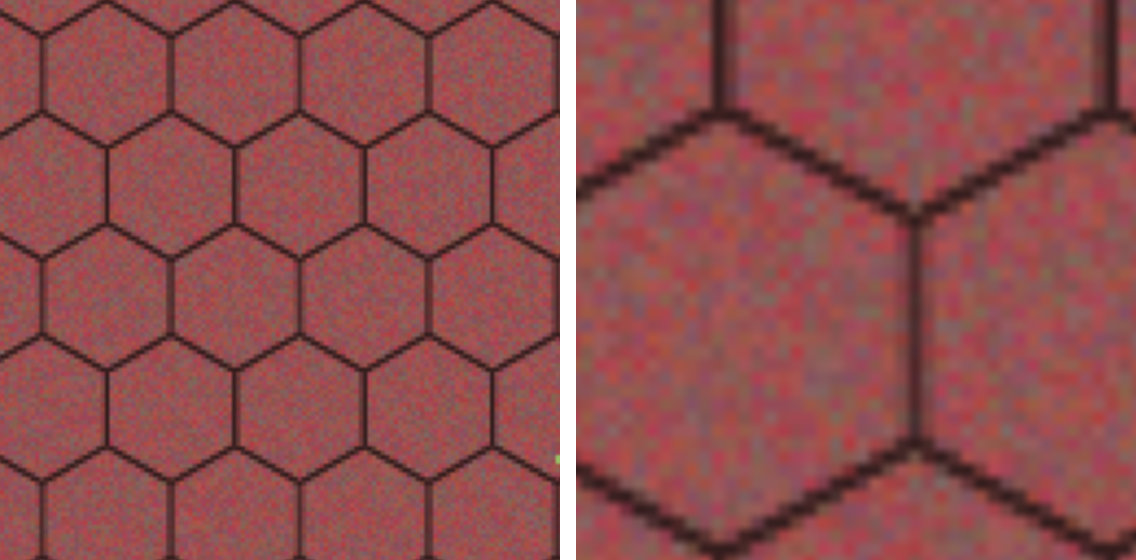
Left, the full canvas; right, a detail of the centre.
Reproduce this pattern procedurally as a WebGL 1 fragment shader.

```glsl
precision highp float;

uniform vec2 u_resolution;

// Layout, in canvas units
const float GRAINS = 128.0;                    // grains across the canvas
const float PITCH = 0.2298;                    // tile width
const vec2 FIRST_TILE = vec2(0.1905, 0.8672);  // centre of one tile
const vec2 LATTICE = PITCH * vec2(1.0, 1.7320508);

// Joints, in grains
const float JOINT_CORE = 0.15;
const float JOINT_EDGE = 1.2;
const float WORN_EDGE = 1.5;
const float WORN_STRENGTH = 0.72;

// Colours
const vec3 JOINT_COLOR = vec3(0.20, 0.11, 0.11);
const vec3 RED_GRAIN = vec3(0.71, 0.27, 0.285);
const vec3 GREY_GRAIN = vec3(0.48, 0.375, 0.365);
const float TINT_SPREAD = 0.10;
const float STREAK_MIX = 0.25;
const float STREAK_LENGTH = 6.0;

// Moss fleck, in grains
const vec2 FLECK_POS = vec2(127.5, 22.5);
const vec3 FLECK_COLOR = vec3(0.60, 0.75, 0.40);

float hash(vec2 p) {
  return fract(sin(dot(p, vec2(127.1, 311.7))) * 43758.5453);
}

// Joint darkness of the hexagonal tiling; upright joints of alternate rows are worn
float jointAmount(vec2 p) {
  vec2 a = mod(p - FIRST_TILE + 0.5 * LATTICE, LATTICE) - 0.5 * LATTICE;
  vec2 b = mod(p - FIRST_TILE, LATTICE) - 0.5 * LATTICE;
  bool wornRow = dot(a, a) < dot(b, b);
  vec2 q = abs(wornRow ? a : b);

  float upright = (0.5 * PITCH - q.x) * GRAINS;
  float slanted = (0.5 * PITCH - dot(q, vec2(0.5, 0.8660254))) * GRAINS;
  float edge = wornRow ? WORN_EDGE : JOINT_EDGE;
  float strength = wornRow ? WORN_STRENGTH : 1.0;
  float uprightJoint = strength * (1.0 - smoothstep(JOINT_CORE, edge, upright));
  float slantedJoint = 1.0 - smoothstep(JOINT_CORE, JOINT_EDGE, slanted);
  return max(uprightJoint, slantedJoint);
}

// Mottled clay with faint upright streaks
vec3 clayColor(vec2 id) {
  float streak = hash(vec2(id.x, floor(id.y / STREAK_LENGTH)) + 57.0);
  float tone = mix(hash(id), streak, STREAK_MIX);
  vec2 tint = vec2(hash(id + 19.3), hash(id + 41.7)) - 0.5;
  return mix(RED_GRAIN, GREY_GRAIN, tone) + vec3(0.0, tint * TINT_SPREAD);
}

vec3 grainColor(vec2 id) {
  vec3 color = mix(clayColor(id), JOINT_COLOR, jointAmount((id + 0.5) / GRAINS));
  vec2 away = abs(id - FLECK_POS);
  return mix(FLECK_COLOR, color, step(1.0, max(away.x, away.y)));
}

void main() {
  vec2 uv = gl_FragCoord.xy / u_resolution;

  // Blend the four nearest grains
  vec2 g = uv * GRAINS - 0.5;
  vec2 id = floor(g);
  vec2 f = smoothstep(0.0, 1.0, g - id);
  vec3 low = mix(grainColor(id), grainColor(id + vec2(1.0, 0.0)), f.x);
  vec3 high = mix(grainColor(id + vec2(0.0, 1.0)), grainColor(id + 1.0), f.x);
  gl_FragColor = vec4(mix(low, high, f.y), 1.0);
}
```
